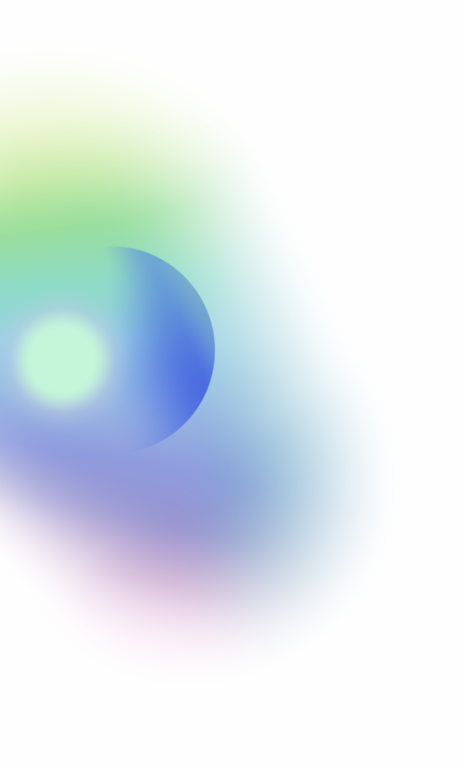
This background is drawn by a WebGL 2 fragment shader. Its source:

```glsl
#version 300 es
precision highp float;
// A soft rainbow cloud on white, holding a glassy disc and a pale glowing core.
// The cloud is a blurred tapered capsule coloured by a fan of hue bands;
// the disc is shaded by a slanted blue ridge that fades into the cloud.

uniform vec2 u_resolution;
out vec4 outColor;

const vec3 WHITE = vec3(0.998);
const int BANDS = 10;
const vec3 HUES[BANDS] = vec3[BANDS](
    vec3(0.86, 0.94, 0.66), vec3(0.75, 0.91, 0.62),
    vec3(0.60, 0.87, 0.62), vec3(0.56, 0.86, 0.78),
    vec3(0.60, 0.82, 0.90), vec3(0.60, 0.73, 0.89),
    vec3(0.56, 0.61, 0.87), vec3(0.60, 0.58, 0.81),
    vec3(0.75, 0.60, 0.78), vec3(0.93, 0.72, 0.87));

// 1 inside the inner radius, fading to 0 at the outer radius
float falloff(float inner, float outer, float d) {
    return 1.0 - smoothstep(inner, outer, d);
}

// Distance to a capsule whose radius runs from ra at a to rb at b
float taperedCapsule(vec2 p, vec2 a, vec2 b, float ra, float rb) {
    vec2 axis = b - a;
    float t = clamp(dot(p - a, axis) / dot(axis, axis), 0.0, 1.0);
    return length(p - a - t * axis) - mix(ra, rb, t);
}

// Linear ramp through the hue bands, from top to bottom
vec3 hueRamp(float height, float top, float bottom) {
    float s = clamp((top - height) / (top - bottom), 0.0, 1.0) * float(BANDS - 1);
    int i = min(int(s), BANDS - 2);
    return mix(HUES[i], HUES[i + 1], s - float(i));
}

// Bands fan out around a pivot height and turn teal towards the right
vec3 cloudHue(vec2 p, vec2 pivot) {
    float fan = 0.2 * clamp((p.y - pivot.y) / 0.195, -1.0, 1.0);
    vec3 hue = hueRamp(p.y - fan * (p.x - pivot.x), 0.86, 0.18);
    return mix(hue, vec3(0.48, 0.74, 0.78), 0.6 * smoothstep(0.22, 0.42, p.x));
}

// Coverage of the cloud, with a tighter edge at the lower left
float cloudMask(vec2 p) {
    float d = taperedCapsule(p, vec2(0.065, 0.603), vec2(0.247, 0.375), 0.232, 0.159);
    float blur = mix(0.08, 0.125, smoothstep(0.0, 0.26, length(p - vec2(0.0, 0.349))));
    return falloff(-blur, blur, d);
}

// Blue ridge: a long ramp on its left, a short paler one on its right
vec3 shadeDisc(vec3 base, vec2 p) {
    float side = dot(p - vec2(0.198, 0.664), vec2(0.923, 0.385));
    float depth = smoothstep(0.68, 0.48, p.y) ;
    float rampWidth = mix(0.065, 0.143, depth);
    vec3 ridge = mix(vec3(0.43, 0.66, 0.83), vec3(0.29, 0.42, 0.88), depth);
    vec3 rim = mix(vec3(0.49, 0.70, 0.79), vec3(0.40, 0.58, 0.86), depth);
    vec3 blue = mix(ridge, rim, smoothstep(0.0, 0.04, side));
    return mix(base, blue, pow(smoothstep(-rampWidth, 0.0, side), 1.2));
}

// Pale mint core with a lavender halo
vec3 addGlow(vec3 base, vec2 p, vec2 center) {
    float d = length(p - center);
    vec3 color = mix(base, vec3(0.74, 0.80, 0.88), 0.6 * falloff(0.05, 0.10, d));
    return mix(color, vec3(0.77, 0.965, 0.85), falloff(0.039, 0.073, d));
}

void main() {
    vec2 p = gl_FragCoord.xy / u_resolution.y;
    float pixel = 1.0 / u_resolution.y;

    vec3 color = mix(WHITE, cloudHue(p, vec2(0.13, 0.557)), cloudMask(p));

    float disc = length(p - vec2(0.1445, 0.544)) - 0.1354;
    color = mix(color, shadeDisc(color, p), falloff(-pixel, pixel, disc));

    color = addGlow(color, p, vec2(0.081, 0.531));
    outColor = vec4(color, 1.0);
}
```
